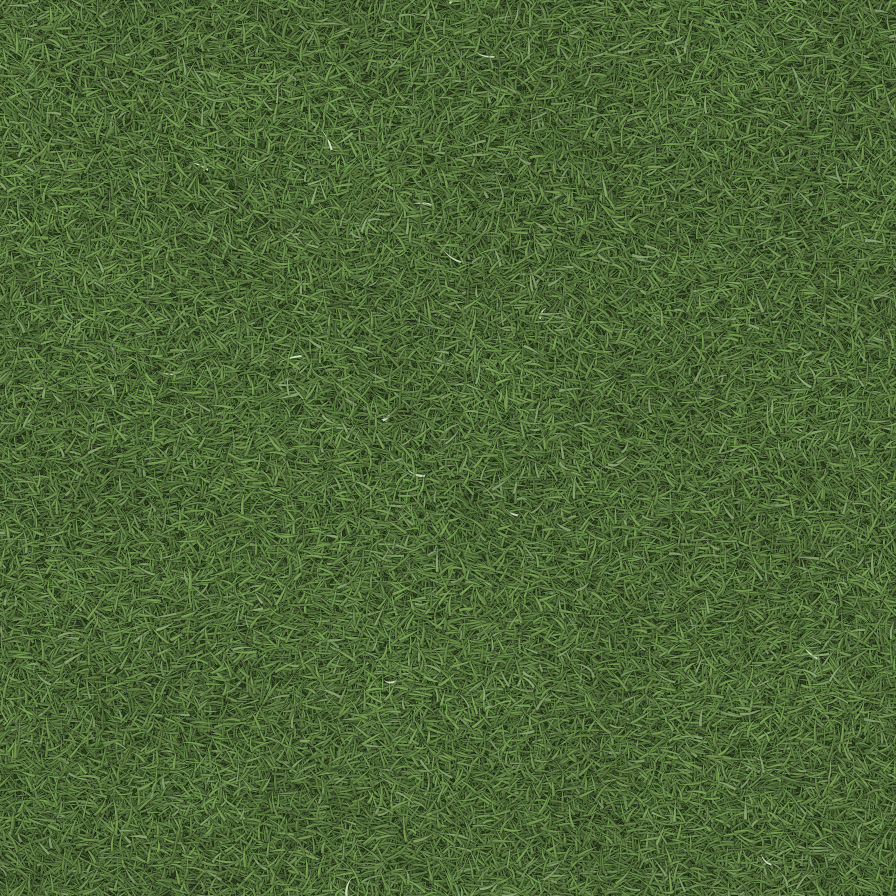
Give the GLSL for this texture, as a Shadertoy shader.

```glsl
vec4 hash4(vec2 cell, float layer) {
    vec4 seed = vec4(0.0, 17.3, 41.7, 73.1) + dot(cell, vec2(12.9898, 78.233)) + layer * 37.719;
    return fract(sin(seed) * 43758.5453);
}

float valueNoise(vec2 p) {
    vec2 i = floor(p), f = fract(p);
    f = f * f * (3.0 - 2.0 * f);
    float bottom = mix(hash4(i, 0.0).x, hash4(i + vec2(1, 0), 0.0).x, f.x);
    float top = mix(hash4(i + vec2(0, 1), 0.0).x, hash4(i + vec2(1, 1), 0.0).x, f.x);
    return mix(bottom, top, f.y);
}

// Draws one curved, tapering blade with a soft contact shadow
void drawBlade(inout vec3 color, vec2 p, vec4 shape, vec4 look, float depth, float lean, float pixel) {
    float angle = 1.57 + (shape.z - 0.5) * 3.9 + lean;
    float halfLength = mix(0.007, 0.0145, shape.w);
    vec2 dir = vec2(cos(angle), sin(angle));
    vec2 q = vec2(dot(p, dir), dot(p, vec2(-dir.y, dir.x)));
    float t = q.x / halfLength;
    q.y -= (look.y - 0.5) * 0.005 * (t * t - 0.4);

    float u = clamp(t * 0.5 + 0.5, 0.0, 1.0);
    float halfWidth = mix(0.0009, 0.0016, look.z) * (1.0 - u * u);
    float d = max(abs(q.y) - halfWidth, abs(q.x) - halfLength);
    if (d > 0.002) return;

    // Tone follows depth, chance, height along the blade and its lit side
    float tone = 0.08 + 0.6 * depth + 0.52 * (look.x - 0.03) + 0.35 * (u - 0.4);
    tone += 0.1 * clamp(q.y / 0.0007, -1.0, 1.0);
    vec3 green = mix(vec3(0.18, 0.25, 0.12), vec3(0.44, 0.59, 0.31), clamp(tone, 0.0, 1.15));
    green.r += (look.z - 0.5) * 0.025;
    green = mix(green, vec3(0.55, 0.66, 0.46), 0.8 * step(0.94, look.w) * depth);
    green = mix(green, vec3(0.80, 0.87, 0.72), step(0.997, look.w) * step(0.8, depth));

    color *= 1.0 - 0.22 * smoothstep(0.0017, 0.0, d);
    color = mix(color, green, clamp(0.5 - d / pixel, 0.0, 1.0));
}

void mainImage(out vec4 fragColor, in vec2 fragCoord) {
    float pixel = 1.0 / iResolution.y;
    vec2 uv = fragCoord * pixel;
    vec3 color = vec3(0.17, 0.235, 0.115);

    // Stacked layers of blades, from the ground up
    for (int layer = 0; layer < 22; layer++) {
        float id = float(layer);
        vec2 grid = uv * 56.0 + fract(id * vec2(0.618, 0.383));
        vec2 home = floor(grid);
        for (int y = -1; y <= 1; y++) {
            for (int x = -1; x <= 1; x++) {
                vec2 cell = home + vec2(x, y);
                vec4 shape = hash4(cell, id + 1.0);
                vec2 p = (grid - cell - shape.xy) / 56.0;
                if (dot(p, p) > 0.0003) continue;
                vec4 look = hash4(cell + 91.0, id + 31.0);
                float lean = (valueNoise(cell * 0.22) - 0.5) * 1.2;
                drawBlade(color, p, shape, look, id / 21.0, lean, pixel);
            }
        }
    }

    // Faint broad patches
    color *= 0.96 + 0.08 * valueNoise(uv * 9.0);
    fragColor = vec4(color, 1.0);
}
```
